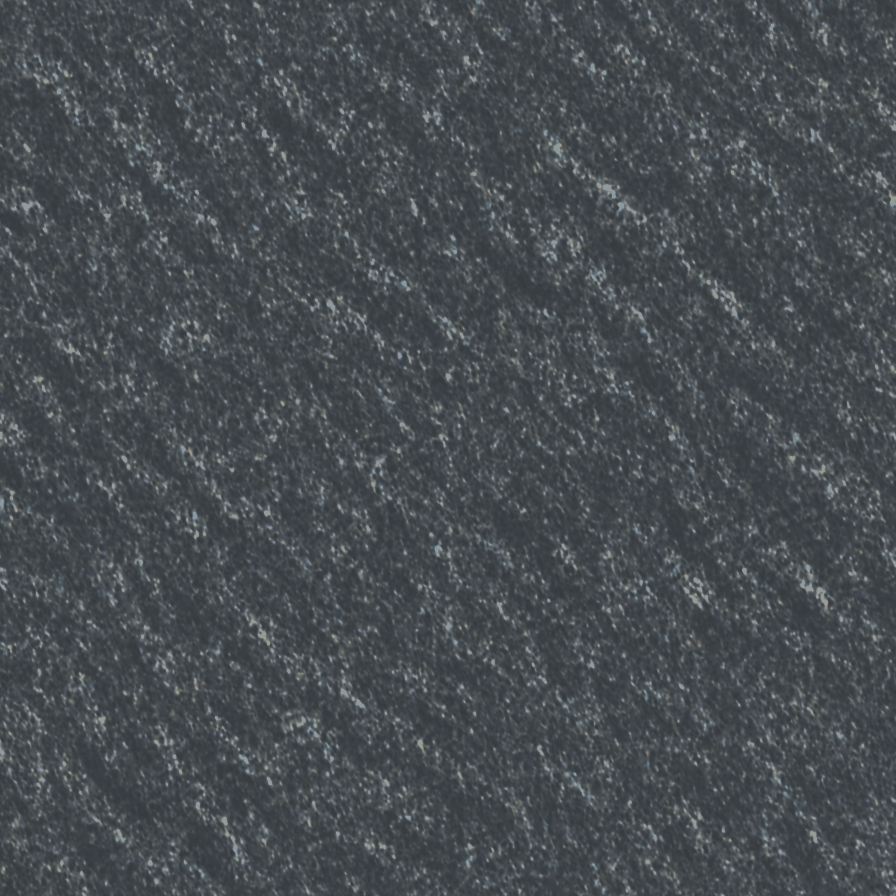
This texture is drawn by a WebGL 2 fragment shader. Its source:

```glsl
#version 300 es
precision highp float;

uniform vec2 u_resolution;
out vec4 fragColor;

vec3 hash3(vec2 cell) {
    vec3 h = fract(vec3(cell.xyx) * vec3(0.1031, 0.1030, 0.0973));
    h += dot(h, h.yxz + 33.33);
    return fract((h.xxy + h.yzz) * h.zyx);
}

// Cellular noise: one signed soft blob per cell, scaled to unit deviation
float blobNoise(vec2 p) {
    vec2 cell = floor(p);
    float sum = 0.0;
    for (int y = -1; y <= 1; y++) {
        for (int x = -1; x <= 1; x++) {
            vec2 neighbour = cell + vec2(x, y);
            vec3 h = hash3(neighbour);
            vec2 d = p - neighbour - h.xy;
            float k = max(0.0, 1.0 - dot(d, d));
            sum += (h.z * 2.0 - 1.0) * k * k * k;
        }
    }
    return sum * 2.58;
}

// Layered sines: wave trains with slightly spread headings, unit deviation
float waveTrains(vec2 p) {
    float sum = 0.0;
    for (float i = 0.0; i < 14.0; i++) {
        vec3 h = hash3(vec2(i * 7.0 + 3.0, 19.0));
        float heading = 0.70 + 0.75 * (h.x - 0.5);
        float wavenumber = 62.0 + 8.0 * i;
        sum += sin(wavenumber * dot(p, vec2(cos(heading), sin(heading))) + 6.283 * h.y);
    }
    return sum * 0.378;
}

// Coordinates along and across a given direction
vec2 alongAcross(vec2 p, float angle) {
    vec2 dir = vec2(cos(angle), sin(angle));
    return vec2(dot(p, dir), dot(p, vec2(-dir.y, dir.x)));
}

void main() {
    vec2 uv = gl_FragCoord.xy / u_resolution.y;

    // Gentle bending of the wave crests
    vec2 bent = uv + 0.005 * vec2(sin(uv.y * 17.0 + 4.0 * uv.x), sin(uv.x * 21.0 - 6.0 * uv.y))
                   + 0.002 * sin(uv.yx * vec2(53.0, 47.0) + 1.7);

    // Wave trains and the narrow crests riding on them
    float crest = blobNoise(alongAcross(bent, -0.92) * vec2(24.0, 80.0) + 90.0);
    float relief = 0.34 * waveTrains(bent) + 0.33 * crest;

    // Fine glitter, stretched down the slope
    vec2 slope = alongAcross(uv + 0.2 * (bent - uv), -1.15);
    float glint = blobNoise(slope * vec2(120.0, 220.0) + 300.0);
    float sparkle = blobNoise(slope * vec2(225.0, 320.0) + 700.0);
    float grain = (0.68 * glint + 0.62 * sparkle) * (1.0 + 0.2 * relief);

    // Exponential response: calm troughs, grainy bright crests
    float light = 0.061 * exp(0.72 * (relief + grain));
    light = min(light / (1.0 + 0.4 * light), 0.38);

    // Slight warm and cool shifts among the glints
    float tint = blobNoise(uv * 130.0 + 500.0);
    vec3 glitter = vec3(0.96, 1.0, 0.97) + 0.04 * tint * vec3(1.0, 0.1, -1.0);

    fragColor = vec4(vec3(0.204, 0.225, 0.242) + light * glitter, 1.0);
}
```
